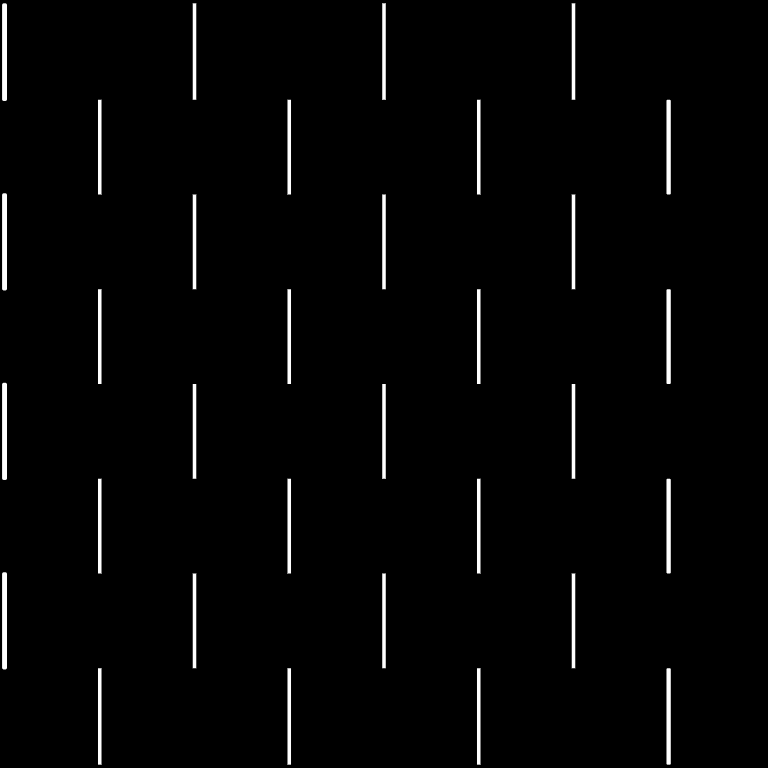
A Shadertoy shader for this pattern:

```glsl
// Thin white vertical dashes on black, staggered like a checkerboard: each column
// holds every second row. The nearest dash is found by rounding to the lattice and
// drawn as a box distance; the outermost columns are bolder with softened ends.

const float PITCH = 0.12337;           // column spacing and dash length
const float FIRST_COLUMN = -4.0;
const float LAST_COLUMN = 3.0;
const float FIRST_ROW = -4.0;
const float LAST_ROW = 3.0;
const float HALF_WIDTH = 0.0023;
const float LEFT_HALF_WIDTH = 0.0032;
const float RIGHT_HALF_WIDTH = 0.0028;
const float LEFT_SHIFT = -0.0006;
const float RIGHT_SHIFT = 0.0005;
const float LEFT_OVERHANG = 0.0016;    // extra length at each end
const float LEFT_ROUNDING = 0.0024;
const float RIGHT_ROUNDING = 0.0016;
const float MARGIN_OVERHANG = 0.0022;  // extra length at the top and bottom borders
const vec3 BACKGROUND = vec3(0.0);
const vec3 DASH_COLOR = vec3(1.0);

float roundedBox(vec2 p, vec2 halfSize, float radius) {
    vec2 q = abs(p) - halfSize + radius;
    return length(max(q, 0.0)) + min(max(q.x, q.y), 0.0) - radius;
}

float dashDistance(vec2 p) {
    // Nearest lattice column, then the nearest row of matching parity
    float column = clamp(floor(p.x / PITCH + 0.5), FIRST_COLUMN, LAST_COLUMN);
    float parity = mod(column + 1.0, 2.0);
    float row = 2.0 * floor((p.y / PITCH - 0.5 - parity) * 0.5 + 0.5) + parity;
    row = clamp(row, FIRST_ROW + parity, LAST_ROW - 1.0 + parity);

    // Bolder outer columns
    float isLeft = float(column == FIRST_COLUMN);
    float isRight = float(column == LAST_COLUMN);
    float halfWidth = HALF_WIDTH + isLeft * (LEFT_HALF_WIDTH - HALF_WIDTH)
                                 + isRight * (RIGHT_HALF_WIDTH - HALF_WIDTH);
    float rounding = isLeft * LEFT_ROUNDING + isRight * RIGHT_ROUNDING;
    float shift = isLeft * LEFT_SHIFT + isRight * RIGHT_SHIFT;

    // Dash ends, stretched towards the borders
    float overhang = isLeft * LEFT_OVERHANG;
    float bottom = row * PITCH - overhang;
    float top = (row + 1.0) * PITCH + overhang;
    if (row == FIRST_ROW) bottom = FIRST_ROW * PITCH - MARGIN_OVERHANG;
    if (row == LAST_ROW) top = (LAST_ROW + 1.0) * PITCH + MARGIN_OVERHANG;

    vec2 center = vec2(column * PITCH + shift, 0.5 * (bottom + top));
    return roundedBox(p - center, vec2(halfWidth, 0.5 * (top - bottom)), rounding);
}

void mainImage(out vec4 fragColor, in vec2 fragCoord) {
    float canvas = min(iResolution.x, iResolution.y);
    vec2 p = (fragCoord - 0.5 * iResolution.xy) / canvas;
    float coverage = clamp(0.5 - dashDistance(p) * canvas, 0.0, 1.0);
    fragColor = vec4(mix(BACKGROUND, DASH_COLOR, coverage), 1.0);
}
```
